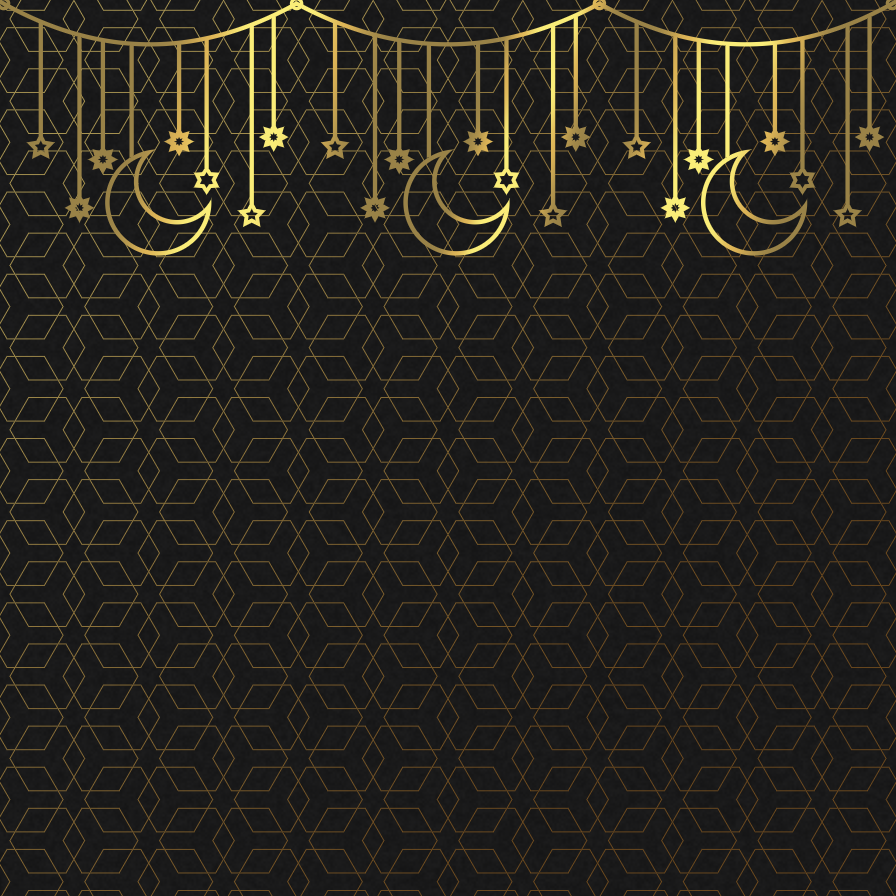
Reproduce this background procedurally as a WebGL 2 fragment shader.

```glsl
#version 300 es
precision highp float;
// Gold garland of stars and crescents over a lattice of overlapping hexagons on dark paper.

uniform vec2 u_resolution;
out vec4 outColor;

const float PI = 3.14159265;

float hash(vec2 p) {
    p = fract(p * vec2(0.1031, 0.1137));
    p += dot(p, p.yx + 33.33);
    return fract((p.x + p.y) * p.x * 43.7);
}

float noise(vec2 p) {
    vec2 i = floor(p), f = fract(p);
    f *= f * (3.0 - 2.0 * f);
    return mix(mix(hash(i), hash(i + vec2(1, 0)), f.x),
               mix(hash(i + vec2(0, 1)), hash(i + vec2(1, 1)), f.x), f.y);
}

// Flat-topped hexagon; h is the distance from centre to side
float hexagon(vec2 p, float h) {
    p = abs(p);
    return max(p.y, dot(p, vec2(0.866, 0.5))) - h;
}

// Star with n points, tip radius r and valley radius r * inner
float star(vec2 p, float r, float n, float inner) {
    float a = mod(atan(p.x, p.y) + PI / n, 2.0 * PI / n) - PI / n;
    vec2 q = length(p) * vec2(cos(a), abs(sin(a)));
    vec2 tip = vec2(r, 0.0);
    vec2 edge = inner * r * vec2(cos(PI / n), sin(PI / n)) - tip;
    return dot(q - tip, normalize(vec2(edge.y, -edge.x)));
}

// Two hexagons per honeycomb cell, repeated on a centred rectangle
float lattice(vec2 p) {
    vec2 cell = vec2(0.167, 0.0917);
    float d = 1.0;
    for (int i = 0; i < 4; i++) {
        float side = i < 2 ? 1.0 : -1.0;
        vec2 centre = vec2(0.0538 * side, 0.0) + 0.5 * cell * float(i % 2);
        vec2 q = p - vec2(0.5, 0.612) - centre;
        q -= cell * round(q / cell);
        d = min(d, abs(hexagon(q, 0.0361)));
    }
    return d;
}

// Swag between two anchors, with hanging stars and a crescent
float garland(vec2 p) {
    float left = p.x < 0.331 ? 0.004 : p.x < 0.669 ? 0.331 : 0.669;
    float span = left == 0.331 ? 0.338 : 0.327;
    float u = (p.x - left) / span;
    float depth = 1.0 - p.y;

    // Swag and anchor rings
    float slope = 0.182 * (1.0 - 2.0 * u) / span;
    float swag = abs(depth - 0.004 - 0.182 * u * (1.0 - u)) / sqrt(1.0 + slope * slope);
    float d = swag - 0.0024;
    vec2 anchor = vec2(left + span * step(0.5, u), 0.996);
    d = min(d, abs(length(p - anchor) - 0.0055) - 0.002);

    // Strands: place along the swag, depth of the pendant, star points
    vec3 strands[8] = vec3[8](
        vec3(0.127, 0.164, 5), vec3(0.259, 0.232, 8),
        vec3(0.339, 0.178, 8), vec3(0.437, 0.186, 0),
        vec3(0.599, 0.158, 8), vec3(0.693, 0.201, 6),
        vec3(0.847, 0.240, 5), vec3(0.922, 0.153, 8));
    for (int i = 0; i < 8; i++) {
        vec3 s = strands[i];
        vec2 q = p - vec2(left + span * s.x, 1.0 - s.y);
        float top = s.y - 0.004 - 0.182 * s.x * (1.0 - s.x);
        float thread = max(abs(q.x) - 0.0024, max(0.010 - q.y, q.y - top));
        d = min(d, thread);
        if (s.z > 0.0) {
            float body = star(q, 0.0165, s.z, s.z > 5.0 ? 0.62 : 0.52);
            float rim = s.z > 6.0 ? 0.0056 : 0.0044;
            d = min(d, max(body, -body - rim));
        }
    }

    // Crescent outline
    vec2 m = p - vec2(left + span * 0.528, 0.774);
    float crescent = max(length(m) - 0.0568, 0.0455 - length(m - vec2(0.0208, 0.0235)));
    return min(d, abs(crescent) - 0.0025);
}

float glint(float x, float centre, float width) {
    float t = (x - centre) / width;
    return exp(-t * t);
}

void main() {
    vec2 p = gl_FragCoord.xy / u_resolution;
    float px = 1.0 / u_resolution.y;

    // Grained paper
    float grain = noise(p * 400.0) + noise(p * 170.0) - 1.0;
    vec3 color = vec3(0.098, 0.098, 0.100) + 0.018 * grain;

    // Fine lines fading from pale gold to bronze
    float fade = smoothstep(0.1, 1.6, p.x + 1.0 - p.y);
    vec3 lineColor = mix(vec3(0.76, 0.67, 0.36), vec3(0.48, 0.32, 0.12), fade);
    float line = clamp(0.5 - (lattice(p) - 0.0005) / px, 0.0, 1.0);
    color = mix(color, lineColor, 0.9 * line);

    // Metallic garland with slanted glints
    float x = p.x + 0.3 * (1.0 - p.y);
    float shine = min(1.0, glint(x, 0.32, 0.09) + glint(x, 0.63, 0.045) + glint(x, 0.84, 0.075));
    vec3 gold = mix(vec3(0.60, 0.51, 0.28), vec3(0.87, 0.71, 0.34), smoothstep(0.1, 0.55, shine));
    gold = mix(gold, vec3(0.98, 0.93, 0.47), smoothstep(0.5, 0.9, shine));
    color = mix(color, gold, clamp(0.5 - garland(p) / px, 0.0, 1.0));

    outColor = vec4(color, 1.0);
}
```
